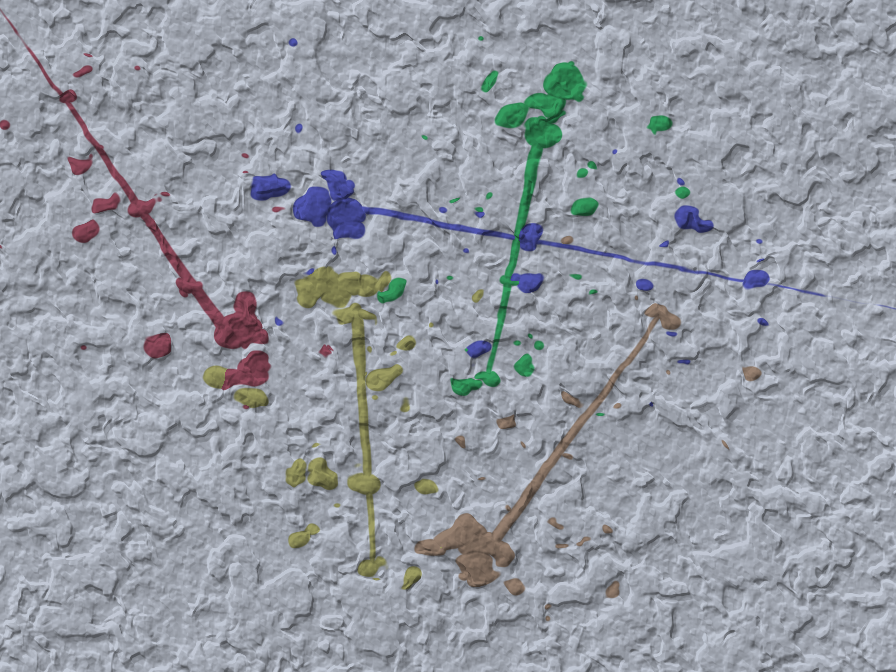
Write a WebGL 2 fragment shader that draws this texture.

```glsl
#version 300 es
precision highp float;
// Rough knockdown plaster with five raised splashes of coloured paint.
// Smooth cellular noise forms the relief; each splash is a clump, a tapered
// streak and scattered drops. Height differences toward the light shade it.

uniform vec2 u_resolution;
out vec4 fragColor;

const vec2 LIGHT = vec2(-0.5, 0.866);

// Clump centre (xy) and streak end (zw) of each splash, in canvas heights.
const vec4 SPLASH[5] = vec4[5](
    vec4(0.339, 0.502, 0.095, 0.852),
    vec4(0.530, 0.690, 1.120, 0.580),
    vec4(0.807, 0.818, 0.726, 0.436),
    vec4(0.530, 0.540, 0.556, 0.158),
    vec4(0.729, 0.188, 0.984, 0.531));

const vec3 PAINT[5] = vec3[5](
    vec3(0.47, 0.22, 0.28),
    vec3(0.24, 0.26, 0.58),
    vec3(0.14, 0.51, 0.29),
    vec3(0.51, 0.51, 0.30),
    vec3(0.49, 0.41, 0.35));

vec3 hash3(vec2 p) {
    vec3 q = fract(p.xyx * vec3(0.1031, 0.1030, 0.0973));
    q += dot(q, q.yxz + 33.33);
    return fract((q.xxy + q.yzz) * q.zyx);
}

// Cellular noise: random heights at jittered sites, blended by distance.
float cells(vec2 p) {
    vec2 cell = floor(p);
    float total = 0.0, weight = 0.0;
    for (int y = -1; y <= 1; y++)
        for (int x = -1; x <= 1; x++) {
            vec2 id = cell + vec2(x, y);
            vec3 site = hash3(id + 71.0);
            vec2 r = id + site.xy - p;
            float w = exp(-7.0 * dot(r, r));
            total += w * site.z;
            weight += w;
        }
    return total / weight;
}

// Signed distance to the nearest paint; also reports which splash it is.
float paintDistance(vec2 p, vec2 ragged, out int splash) {
    float nearest = 1e3;
    splash = 0;
    for (int k = 0; k < 5; k++) {
        vec2 a = SPLASH[k].xy, b = SPLASH[k].zw, ab = b - a;
        vec2 across = normalize(vec2(-ab.y, ab.x));

        // Tapered streak, longer for the first two, with an end bead
        float reach = k < 2 ? 1.5 : 1.0;
        float t = clamp(dot(p - a, ab) / dot(ab, ab), 0.0, reach);
        float width = max(mix(0.0095, 0.0035, t), 0.0012) * (k == 1 ? 0.55 : 1.0);
        float d = length(mix(p, ragged, 0.2) - a - ab * t) - width;
        d = min(d, length((ragged - b) * vec2(0.9, 1.1)) - 0.014);

        // Overlapping clump first, then free drops
        for (int i = 0; i < 32; i++) {
            vec3 h = hash3(vec2(i * 7 + 3, k * 31 + 5));
            float side = 2.0 * h.y - 1.0;
            vec2 c = a + (h.xy - 0.5) * 0.10 - normalize(ab) * 0.02;
            float radius = 0.015 + 0.013 * h.z;
            if (i > 5) {
                c = a + ab * (h.x * 1.35 - 0.25) + across * side * (0.05 + 0.17 * abs(side));
                radius = 0.004 + 0.019 * h.z * h.z * h.z;
            }
            d = min(d, length((ragged - c) * vec2(0.88, 1.15)) - radius);
        }
        if (d < nearest) { nearest = d; splash = k; }
    }
    return nearest;
}

// Height of the wall with its paint.
float relief(vec2 p, out float paint, out int splash) {
    vec2 warp = vec2(cells(p * 30.0), cells(p * 30.0 + 40.0)) - 0.5;
    vec2 q = p + warp * 0.022;
    float f = 0.46 * cells(q * vec2(17.0, 21.0)) + 0.32 * cells(q * 42.0 + 9.0)
            + 0.22 * cells(q * 85.0);
    float h = 0.95 * smoothstep(0.42, 0.57, f) + 1.0 * f;

    // Pebbly grit and faint horizontal trowel seams
    h += 0.46 * cells(p * 155.0) + 0.32 * cells(p * 88.0 + 5.0);
    float seam = abs(fract((p.y + 0.012 * sin(p.x * 9.0) + 0.24) / 0.33) - 0.5) * 0.33;
    h += 0.3 * smoothstep(0.012, 0.002, seam) * smoothstep(0.45, 0.6, cells(vec2(p.x * 2.5, floor(p.y * 3.0))));

    paint = paintDistance(p, p + warp * 0.022, splash);
    return h + 0.8 * smoothstep(0.001, -0.009, paint);
}

void main() {
    vec2 p = gl_FragCoord.xy / u_resolution.y;
    float paint, unusedPaint;
    int splash, unusedSplash;
    float here = relief(p, paint, splash);
    float near = relief(p + LIGHT * 0.0036, unusedPaint, unusedSplash);
    float far = relief(p + LIGHT * 0.012, unusedPaint, unusedSplash);

    // Slopes facing the light brighten; taller neighbours cast soft shade
    float slope = clamp(here - near, -0.7, 0.4);
    float shade = 0.955 + 0.36 * slope - 0.16 * clamp(far - here, -0.5, 1.2);
    shade += 0.03 * (cells(p * 3.0 + 2.0) - 0.5);

    float pixel = 1.0 / u_resolution.y;
    float cover = 0.93 * smoothstep(pixel, -pixel, paint);
    vec3 color = mix(vec3(0.645, 0.667, 0.71), PAINT[splash], cover) * shade;
    fragColor = vec4(clamp(color, 0.0, 1.0), 1.0);
}
```
